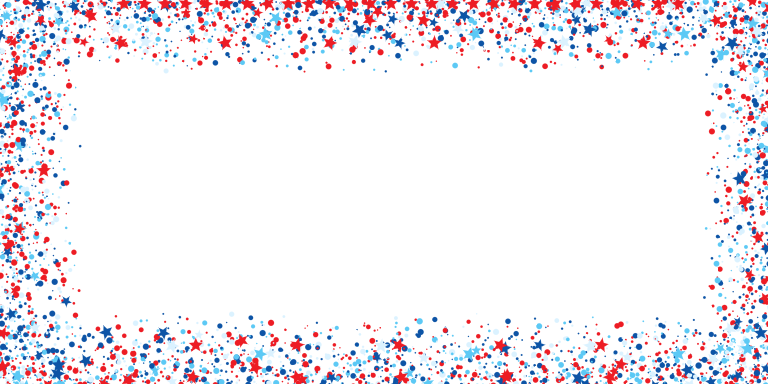
Reproduce this background procedurally as a WebGL 1 fragment shader.

```glsl
precision highp float;
// Confetti border of red, blue and pale dots and five-pointed stars on white.
// Jittered, rotated grids scatter the pieces, thinning out away from the edges;
// evenly repeated rows of stars run along the top and bottom.
// Lengths are in canvas heights, with the origin at the lower left.

#define LEFT_BAND 0.215
#define RIGHT_BAND 0.170
#define BOTTOM_BAND 0.185
#define TOP_BAND 0.195
#define DOT_LAYERS 4
#define STAR_LAYERS 2
#define DOT_DENSITY 0.95
#define STAR_DENSITY 0.62
#define STAR_RADIUS 0.019
#define STAR_WAIST 0.47

uniform vec2 u_resolution;

const vec3 RED = vec3(0.93, 0.11, 0.14);
const vec3 NAVY = vec3(0.05, 0.33, 0.65);
const vec3 SKY = vec3(0.36, 0.79, 0.96);
const vec3 PALE = vec3(0.86, 0.95, 1.0);

float hash(vec2 p) {
  return fract(sin(dot(p, vec2(12.9898, 78.233))) * 43758.5453);
}

mat2 rotation(float angle) {
  float c = cos(angle), s = sin(angle);
  return mat2(c, s, -s, c);
}

vec3 confettiColor(float h) {
  if (h < 0.32) return RED;
  if (h < 0.60) return NAVY;
  return h < 0.83 ? SKY : PALE;
}

// Signed distance to a star, folded into half of one point
float starDistance(vec2 p, float radius) {
  const float HALF_POINT = 0.628319;
  float angle = atan(p.x, p.y + 1e-6);
  angle = abs(mod(angle + HALF_POINT, 2.0 * HALF_POINT) - HALF_POINT);
  vec2 q = length(p) * vec2(cos(angle), sin(angle));
  vec2 tip = vec2(radius, 0.0);
  vec2 side = radius * STAR_WAIST * vec2(cos(HALF_POINT), sin(HALF_POINT)) - tip;
  return dot(q - tip, normalize(vec2(side.y, -side.x)));
}

void paint(inout vec3 color, vec3 ink, float dist) {
  float soft = 0.7 / u_resolution.y;
  color = mix(color, ink, 1.0 - smoothstep(-soft, soft, dist));
}

// Closeness to the edges: 0 in the clear middle, more in the corners
float edgeDensity(vec2 c, float width) {
  vec4 depth = vec4(c.x / LEFT_BAND, (width - c.x) / RIGHT_BAND,
                    c.y / BOTTOM_BAND, (1.0 - c.y) / TOP_BAND);
  return dot(max(1.0 - depth, 0.0), vec4(1.0));
}

// One layer of scattered pieces, each kept inside its own grid cell
void scatter(inout vec3 color, vec2 p, float width, float cell,
             float smallest, float largest, float seed, bool stars) {
  mat2 turn = rotation(seed);
  vec2 id = floor(turn * p / cell);
  vec2 key = id + seed * 17.3;
  float size = mix(smallest, largest, hash(key + 3.1));
  vec2 jitter = vec2(hash(key + 5.7), hash(key + 8.3)) - 0.5;
  vec2 center = (id + 0.5 + jitter * (1.0 - 2.0 * size / cell)) * cell * turn;
  float chance = edgeDensity(center, width) * (stars ? STAR_DENSITY : DOT_DENSITY);
  if (hash(key + 11.9) >= chance) return;
  vec2 q = p - center;
  float dist = length(q) - size;
  if (stars) dist = starDistance(rotation(hash(key + 2.4) * 6.28) * q, size);
  paint(color, confettiColor(hash(key + 14.6)), dist);
}

// Stars repeated along a horizontal line, leaving the corners free
void starRow(inout vec3 color, vec2 p, float width, vec2 start,
             float period, float radius, vec3 ink) {
  float index = floor((p.x - start.x) / period + 0.5);
  vec2 center = vec2(start.x + index * period, start.y);
  if (center.x < 0.30 || center.x > width - 0.20) return;
  float tilt = (hash(vec2(index, start.x)) - 0.5) * 0.7;
  paint(color, ink, starDistance(rotation(tilt) * (p - center), radius));
}

void main() {
  vec2 p = gl_FragCoord.xy / u_resolution.y;
  float width = u_resolution.x / u_resolution.y;
  vec3 color = vec3(1.0);

  // Fine specks and round dots
  for (int i = 0; i < DOT_LAYERS; i++) {
    float n = float(i);
    scatter(color, p, width, 0.026, 0.0015, 0.0038, 0.43 + n * 0.71, false);
    scatter(color, p, width, 0.037 + n * 0.003, 0.0045, 0.0082, 0.29 + n * 0.57, false);
  }

  // Loose stars
  for (int i = 0; i < STAR_LAYERS; i++) {
    float n = float(i);
    scatter(color, p, width, 0.073 + n * 0.012, 0.012, 0.020, 0.37 + n * 0.83, true);
  }

  // Upper rows
  starRow(color, p, width, vec2(0.924, 0.891), 0.545, STAR_RADIUS, PALE);
  starRow(color, p, width, vec2(1.237, 0.911), 0.545, STAR_RADIUS, SKY);
  starRow(color, p, width, vec2(0.859, 0.888), 0.272, STAR_RADIUS, RED);
  starRow(color, p, width, vec2(0.911, 0.990), 0.0535, STAR_RADIUS, RED);

  // Lower rows
  starRow(color, p, width, vec2(0.448, 0.099), 0.545, STAR_RADIUS, PALE);
  starRow(color, p, width, vec2(0.677, 0.078), 0.545, STAR_RADIUS, SKY);
  starRow(color, p, width, vec2(0.510, 0.101), 0.264, STAR_RADIUS, RED);
  starRow(color, p, width, vec2(0.773, 0.018), 0.272, STAR_RADIUS, RED);

  gl_FragColor = vec4(color, 1.0);
}
```
